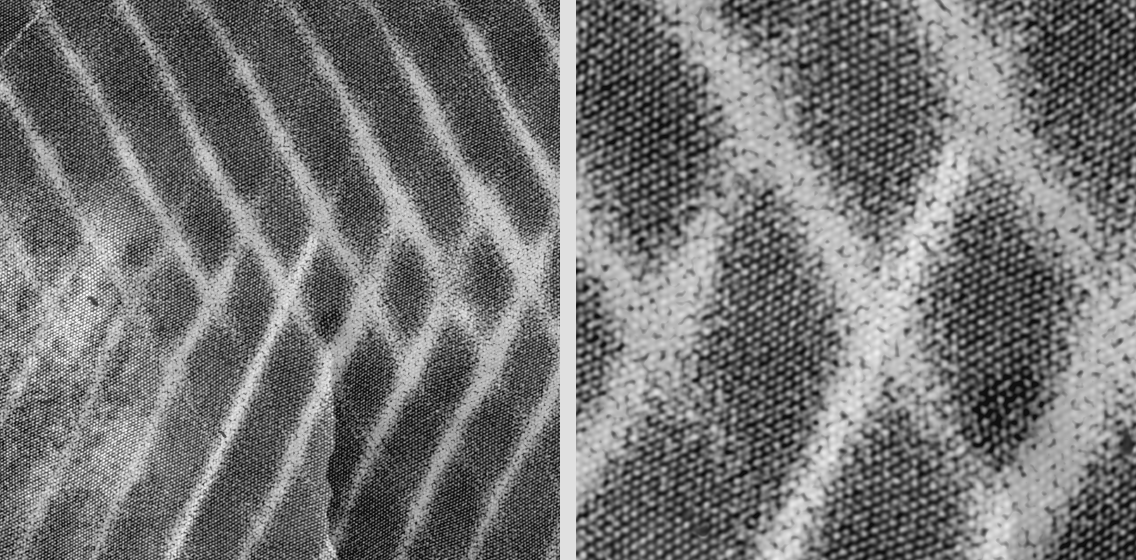
Left: the whole. Right: its middle third, enlarged.
Reproduce this texture procedurally as a WebGL 1 fragment shader.

```glsl
precision highp float;
uniform vec2 u_resolution;

#define FALLING_SPACING 0.146
#define RISING_SPACING 0.137
#define BAND_WIDTH 0.15
#define BAND_TONE 0.71
#define CELL_TONE 0.30
#define LATTICE_FREQ 188.0
#define GRAIN_FREQ 235.0
#define TEXTURE_CONTRAST 0.125
#define STIPPLE 0.30
#define WOBBLE 0.13

float hash(vec2 cell) {
  return fract(sin(dot(cell, vec2(127.1, 311.7))) * 43758.55);
}

float cornerSlope(vec2 cell, vec2 offset) {
  float angle = 6.28318 * hash(cell);
  return dot(vec2(cos(angle), sin(angle)), offset);
}

float gradientNoise(vec2 p) {
  vec2 i = floor(p), f = fract(p);
  vec2 s = f * f * f * (f * (f * 6.0 - 15.0) + 10.0);
  vec2 e = vec2(1.0, 0.0);
  return mix(
    mix(cornerSlope(i, f), cornerSlope(i + e, f - e), s.x),
    mix(cornerSlope(i + e.yx, f - e.yx), cornerSlope(i + 1.0, f - 1.0), s.x), s.y);
}

mat2 rotation(float angle) {
  float c = cos(angle), s = sin(angle);
  return mat2(c, s, -s, c);
}

// Repeating line with a bright core and diffuse flanks, centred on whole numbers
float stripe(float x, float width) {
  float d = (fract(x + 0.5) - 0.5) / width;
  return exp(0.54 - 1.4 * sqrt(d * d + 0.15));
}

// Soft line between two points
float streak(vec2 p, vec2 a, vec2 b, float width) {
  vec2 ab = b - a;
  float along = clamp(dot(p - a, ab) / dot(ab, ab), 0.0, 1.0);
  float d = length(p - a - ab * along) / width;
  return exp(-d * d);
}

// Hexagonal lattice from three plane waves, one of them dominant so rows show
float rowLattice(vec2 p) {
  float sum = 0.0;
  for (int i = 0; i < 3; i++) {
    float angle = 1.1 + float(i) * 2.0944;
    float weight = i == 0 ? 1.4 : 0.8;
    sum += weight * cos(6.28318 * LATTICE_FREQ * dot(p, vec2(cos(angle), sin(angle))));
  }
  return sum;
}

// Sparse dark specks of random size
float specks(vec2 p) {
  vec2 q = p * 16.0 + 0.25 * gradientNoise(p * 60.0);
  vec2 cell = floor(q);
  vec2 centre = 0.3 + 0.4 * vec2(hash(cell + 3.1), hash(cell + 7.7));
  float radius = 0.06 + 0.08 * hash(cell + 5.3);
  float present = step(0.95, hash(cell + 11.9));
  return present * (1.0 - smoothstep(0.4 * radius, radius, length(fract(q) - centre)));
}

void main() {
  vec2 p = gl_FragCoord.xy / u_resolution;
  p.y = 1.0 - p.y;

  // Fine texture
  float grain = 1.4 * (gradientNoise(p * GRAIN_FREQ)
    + gradientNoise(rotation(0.6) * p * GRAIN_FREQ * 0.62));
  vec2 warp = vec2(gradientNoise(p * 6.0), gradientNoise(p * 6.0 + 31.0));
  float lattice = rowLattice(p + 0.014 * warp);

  // Two crossing families of bands, swelling where they meet
  vec2 bend = WOBBLE * vec2(gradientNoise(p * 4.0 + 9.0), gradientNoise(p * 4.0 + 53.0));
  vec2 fromCrossing = (p - vec2(0.84, 0.50)) / vec2(0.34, 0.22);
  float crossing = exp(-dot(fromCrossing, fromCrossing));
  float rough = (1.0 - smoothstep(0.14, 0.44, p.x))
    * smoothstep(0.24, 0.48, p.y) * (1.0 - 0.5 * smoothstep(0.75, 1.0, p.y));
  float width = BAND_WIDTH + 0.06 * crossing;
  float fallPhase = (p.x - 0.57 * p.y - 0.069) / FALLING_SPACING + bend.x;
  float risePhase = (p.x + 0.46 * p.y - 0.759) / RISING_SPACING + bend.y;
  float patchy = 1.0 + 0.5 * gradientNoise(p * 7.0 + 23.0) + 0.3 * gradientNoise(p * 19.0);
  float falling = stripe(fallPhase, width)
    * (0.50 + 0.38 * smoothstep(0.0, 0.35, p.y) + 0.18 * p.x)
    * (1.0 - 0.75 * smoothstep(0.45, 0.72, p.y));
  float rising = stripe(risePhase, width)
    * (0.18 + 0.78 * smoothstep(0.28, 0.55, p.y))
    * (1.0 - 0.35 * smoothstep(0.70, 1.0, p.y));
  float bands = (1.0 - (1.0 - falling) * (1.0 - rising)) * patchy * (1.0 - 0.35 * rough);
  bands = smoothstep(0.10, 0.90, bands + STIPPLE * grain * (1.0 - 0.6 * min(bands, 1.0)));

  // Rough pale haze on the lower left, drawn out along the rising bands
  vec2 drawn = vec2((p.x + 0.46 * p.y) * 9.0, p.y * 4.5);
  float flecks = gradientNoise(p * 105.0 + 5.0);
  float haze = smoothstep(-0.35, 0.55, gradientNoise(drawn + 17.0)
    + 0.6 * gradientNoise(drawn * 2.6) + 0.5 * gradientNoise(p * 40.0));

  // Broad tones
  float cellTone = CELL_TONE - 0.04 * (1.0 - smoothstep(0.0, 0.45, p.y)) + 0.07 * rough;
  float tone = mix(cellTone, BAND_TONE + 0.04 * crossing, bands);
  tone += rough * (0.34 * haze + 0.22 * flecks) * (1.0 - 0.7 * bands);
  tone += 0.10 * gradientNoise(p * 9.0 + 71.0) + 0.06 * gradientNoise(p * 28.0);

  // Torn vertical edge: pale on one side, shaded on the other
  float edgeX = 0.590 + 0.022 * gradientNoise(vec2(p.y * 14.0, 2.5))
    + 0.008 * gradientNoise(p * 45.0);
  float past = p.x - edgeX;
  float torn = smoothstep(0.58, 0.74, p.y);
  tone -= 0.16 * torn * smoothstep(-0.003, 0.004, past) * exp(-max(past, 0.0) / 0.25);
  tone += 0.22 * torn * (1.0 - smoothstep(-0.004, 0.003, past)) * exp(min(past, 0.0) / 0.03);

  // Bright folds, a dark blot and specks
  float folds = streak(p, vec2(0.56, 0.43), vec2(0.305, 1.0), 0.009)
    + 0.6 * streak(p, vec2(0.0, 0.105), vec2(0.088, 0.0), 0.004);
  tone = mix(tone, 0.84, 0.85 * min(folds * (0.9 + 0.5 * grain), 1.0));
  float blot = 1.0 - smoothstep(0.014, 0.040, length(p - vec2(0.592, 0.58)) + 0.012 * warp.x);
  tone -= 0.14 * blot;

  // Lattice fills the cells; only stray dark grains remain in the bands
  float cells = 1.0 - bands;
  float strayGrains = bands * max(-grain - 0.35, 0.0);
  float value = tone - 0.35 * strayGrains
    + TEXTURE_CONTRAST * (1.0 + 0.35 * rough)
    * (0.72 * lattice * (0.22 + 0.78 * cells) + grain * (0.45 + 0.45 * cells));
  value = mix(value, 0.14, 0.75 * specks(p));
  gl_FragColor = vec4(vec3(clamp(value, 0.06, 0.97)), 1.0);
}
```
